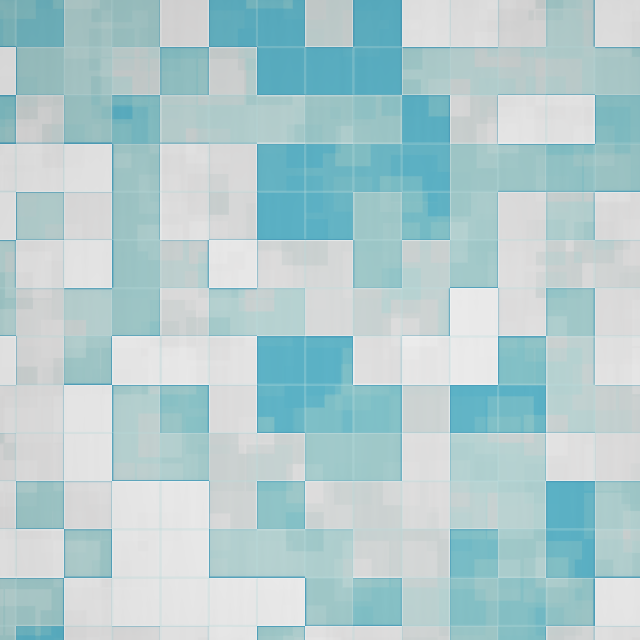
Write a Shadertoy shader that draws this pattern.

```glsl
// Mosaic of square teal and pale grey glass tiles with ghosted overlaps and fine bevelled seams.

const float TILES       = 13.27;               // tiles across the canvas height
const vec2  GRID_ORIGIN = vec2(0.0247, 0.0221); // first seam crossing, canvas units
const float SEAM_WIDTH  = 0.024;               // seam half width, tile units
const float SHADE_WIDTH = 0.045;               // soft shade beside a seam, tile units
const float CLUSTERING  = 0.42;                // how much neighbours share a tone
const float JOINING     = 0.46;                // share of tiles that follow a neighbour
const float CONTRAST    = 1.62;                // spread of tones between tiles
const float TOP_BIAS    = 0.20;                // deeper tones toward the top
const float GHOST_DEPTH = 0.075;               // tone change of the overlapping panes
const float STREAKS     = 0.008;               // faint vertical streaks in the glass

const vec3 WHITE  = vec3(0.910, 0.910, 0.910);
const vec3 GREY   = vec3(0.858, 0.856, 0.856);
const vec3 MIST   = vec3(0.790, 0.815, 0.813);
const vec3 PALE   = vec3(0.710, 0.818, 0.815);
const vec3 SAGE   = vec3(0.620, 0.778, 0.780);
const vec3 TEAL   = vec3(0.510, 0.748, 0.770);
const vec3 DEEP   = vec3(0.355, 0.690, 0.768);
const vec3 SHADOW = vec3(0.240, 0.590, 0.710);
const vec3 GLINT  = vec3(0.940, 0.955, 0.955);
const vec3 SEAM   = vec3(0.680, 0.840, 0.840);

float hash(vec2 p) {
    vec3 q = fract(p.xyx * vec3(0.1031, 0.1030, 0.0973));
    q += dot(q, q.yzx + 33.33);
    return fract((q.x + q.y) * q.z);
}

float valueNoise(vec2 p) {
    vec2 i = floor(p), f = fract(p);
    f = f * f * (3.0 - 2.0 * f);
    return mix(mix(hash(i), hash(i + vec2(1, 0)), f.x),
               mix(hash(i + vec2(0, 1)), hash(i + vec2(1, 1)), f.x), f.y);
}

// Tone of a whole tile: 0 is white, 1 is deep teal. Some tiles follow the one beside or above.
float tileTone(vec2 tile) {
    float follow = hash(tile + 131.0);
    vec2 leader = tile;
    if (follow < 0.5 * JOINING) leader.x += 1.0;
    else if (follow < JOINING) leader.y += 1.0;
    float tone = mix(hash(leader + 71.0), valueNoise(leader / 2.3 + 40.0), CLUSTERING);
    tone = (tone - 0.5) * CONTRAST + 0.51 + 0.10 * (hash(tile + 211.0) - 0.5);
    return clamp(tone + TOP_BIAS * (tile.y / TILES - 0.5), 0.0, 1.0);
}

vec3 glassColour(float tone) {
    vec3 c = mix(WHITE, GREY, smoothstep(0.0, 0.35, tone));
    c = mix(c, MIST, smoothstep(0.35, 0.45, tone));
    c = mix(c, PALE, smoothstep(0.45, 0.56, tone));
    c = mix(c, SAGE, smoothstep(0.56, 0.69, tone));
    c = mix(c, TEAL, smoothstep(0.71, 0.89, tone));
    return mix(c, DEEP, smoothstep(0.87, 1.0, tone));
}

// Translucent panes on shifted lattices, each lightening or deepening the glass.
float ghostPanes(vec2 p, float aa) {
    float shift = 0.0;
    for (int i = 0; i < 2; i++) {
        float layer = float(i);
        vec2 q = p + vec2(0.24 + 0.27 * layer, 0.22 + 0.33 * layer);
        vec2 id = floor(q) + 19.0 * (layer + 1.0);
        vec2 halfSize = 0.5 - 0.12 * layer * vec2(hash(id + 5.0), hash(id + 9.0));
        vec2 edge = halfSize - abs(fract(q) - 0.5);
        float inside = smoothstep(0.0, aa + 0.015, min(edge.x, edge.y));
        float present = step(0.45, hash(id + 13.0));
        shift += inside * present * (hash(id + 27.0) - 0.5) * 2.0;
    }
    return shift * GHOST_DEPTH;
}

void mainImage(out vec4 fragColor, in vec2 fragCoord) {
    vec2 uv = fragCoord / iResolution.y;
    float aa = TILES / iResolution.y;
    vec2 p = (uv - GRID_ORIGIN) * TILES;
    vec2 tile = floor(p);
    vec2 local = fract(p) - 0.5;

    // Glass body
    float tone = tileTone(tile);
    vec3 colour = glassColour(clamp(tone + ghostPanes(p, aa), 0.0, 1.0));
    colour += STREAKS * (valueNoise(vec2(p.x * 9.0 + 50.0, tile.y + 50.0)) - 0.5);

    // Seams: a dark rim on the deeper tile, a glint on the lighter one, pale teal between equals
    vec2 dir = vec2(1.0, 0.0);
    for (int i = 0; i < 4; i++) {
        float dist = 0.5 - dot(local, dir);
        float drop = tone - tileTone(tile + dir);
        float line = 1.0 - smoothstep(SEAM_WIDTH - 0.5 * aa, SEAM_WIDTH + 0.5 * aa, dist);
        float shade = exp(-dist / SHADE_WIDTH);
        float rim = smoothstep(0.0, 0.7, drop);
        float glint = smoothstep(0.0, 0.6, -drop);
        float level = 1.0 - smoothstep(0.0, 0.45, abs(drop));
        colour = mix(colour, SEAM, line * level * 0.26);
        colour = mix(colour, SHADOW, rim * (0.80 * line + 0.12 * shade));
        colour = mix(colour, GLINT, line * (0.05 + 0.55 * glint));
        dir = vec2(-dir.y, dir.x);
    }

    // Soft light, brightest low and right of the middle
    vec2 fromLight = fragCoord / iResolution.xy - vec2(0.62, 0.36);
    colour *= 1.012 - 0.13 * dot(fromLight, fromLight);

    fragColor = vec4(clamp(colour, 0.0, 1.0), 1.0);
}
```
